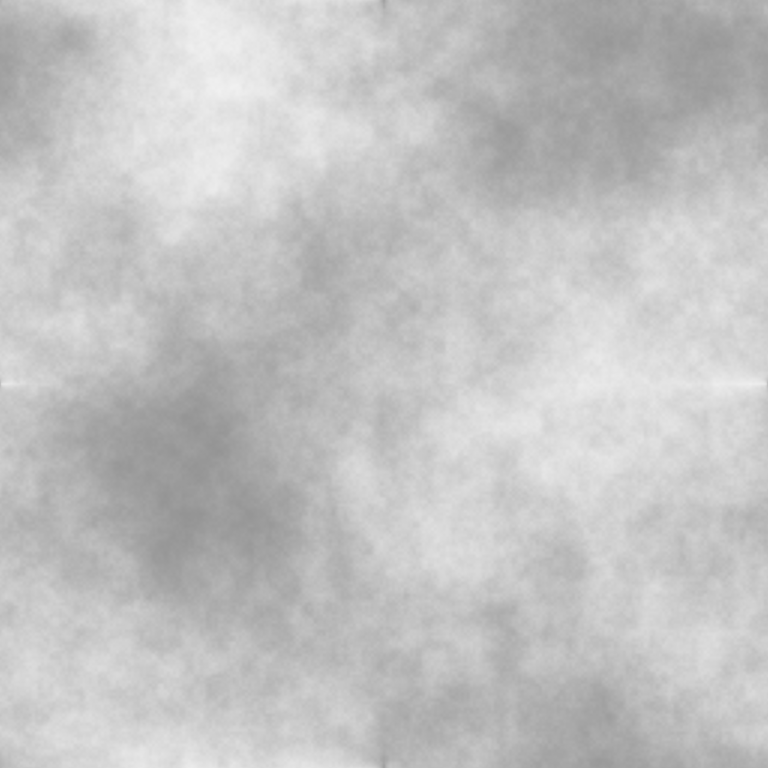
This texture is drawn by a WebGL 2 fragment shader. Its source:

```glsl
#version 300 es
precision highp float;
// Seamless grey cloud texture: broad soft patches, fine grain and pinched streaks at the borders.

uniform vec2 u_resolution;
out vec4 fragColor;

const float TAU = 6.2831853;
const float MEAN_GREY = 0.765;
const float GREY_RANGE = 0.24;
const float PATCH_CONTRAST = 0.108;
const float CLOUD_CONTRAST = 0.064;
const float OCTAVE_GAIN = 0.755;
const int OCTAVES = 7;

// Integer hash of a lattice cell, from -1 to 1
float hash(ivec2 cell, int seed) {
    uint h = uint(cell.x) * 1597334677u ^ uint(cell.y) * 3812015801u ^ uint(seed) * 2798796415u;
    h = (h ^ (h >> 16)) * 2146121005u;
    h = (h ^ (h >> 15)) * 2221713035u;
    h ^= h >> 16;
    return float(h >> 8) / 8388607.5 - 1.0;
}

// Value noise that wraps after a whole number of cells
float wrappedNoise(vec2 uv, int period, int seed) {
    vec2 offset = vec2(hash(ivec2(1, 7), seed), hash(ivec2(5, 2), seed)) + 1.0;
    vec2 p = uv * float(period) + offset;
    vec2 f = fract(p);
    vec2 s = f * f * f * (f * (f * 6.0 - 15.0) + 10.0);
    ivec2 a = (ivec2(floor(p)) + period) % period;
    ivec2 b = (a + 1) % period;
    float low = mix(hash(a, seed), hash(ivec2(b.x, a.y), seed), s.x);
    float high = mix(hash(ivec2(a.x, b.y), seed), hash(b, seed), s.x);
    return mix(low, high, s.y);
}

// Octaves of wrapping noise, each twice as fine as the last
float clouds(vec2 uv, int basePeriod, int seed) {
    float sum = 0.0;
    float amplitude = 1.0;
    int period = basePeriod;
    for (int i = 0; i < OCTAVES; i++) {
        sum += amplitude * wrappedNoise(uv, period, seed + i);
        amplitude *= OCTAVE_GAIN;
        period *= 2;
    }
    return sum;
}

// Two bright and two dark regions, alternating across the tile
float broadPatches(vec2 uv, vec2 brightCentre) {
    vec2 wave = cos(TAU * (uv - brightCentre));
    return wave.x * wave.y;
}

// Shortest offset to a point on the repeating tile
vec2 wrappedOffset(vec2 uv, vec2 centre) {
    return fract(uv - centre + 0.5) - 0.5;
}

// Streak along x that narrows to a point at the origin
float pinch(vec2 d, float reach, float spread) {
    d = abs(d);
    return exp(-d.y / (0.003 + spread * d.x)) * exp(-d.x / reach);
}

void main() {
    vec2 uv = gl_FragCoord.xy / u_resolution;

    // Patches with uneven outlines
    vec2 warp = vec2(wrappedNoise(uv, 3, 31), wrappedNoise(uv, 3, 47));
    float tone = PATCH_CONTRAST * broadPatches(uv + 0.06 * warp, vec2(0.28, 0.96));

    // Clouds down to fine grain
    tone += CLOUD_CONTRAST * clouds(uv, 4, 11);

    // Bright streak through the side border, longer on its left
    vec2 side = wrappedOffset(uv, vec2(0.0, 0.5));
    float sideReach = side.x < 0.0 ? 0.14 : 0.05;
    tone += 0.14 * pinch(side, sideReach, 0.18);
    tone -= 0.28 * exp(-length(side / vec2(0.0015, 0.004)));

    // Dark cusp on the top and bottom border with a bright streak to its left
    vec2 cap = wrappedOffset(uv, vec2(0.5, 0.0));
    float leftSide = 1.0 - smoothstep(-0.02, 0.0, cap.x);
    tone += 0.11 * leftSide * pinch(cap, 0.15, 0.14);
    tone -= 0.16 * pinch(cap.yx, 0.025, 0.35);

    // Soft limit keeps detail in the darkest and lightest parts
    float grey = MEAN_GREY + GREY_RANGE * tanh(tone / GREY_RANGE);
    fragColor = vec4(vec3(grey), 1.0);
}
```
